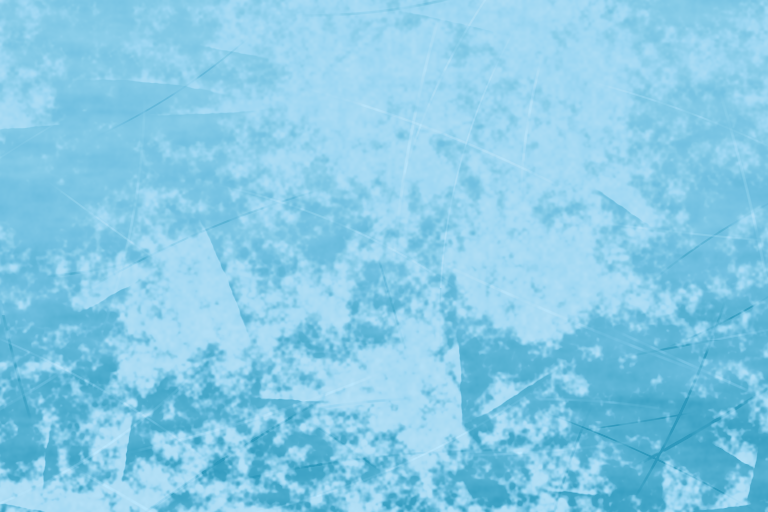
Reproduce this texture procedurally as a Shadertoy shader.

```glsl
// Scuffed rink ice: speckled frost patches over blue ice that deepens downward,
// crossed by broad scraped smears and thin skate scratches.
// Noise layers and looped strokes build one tone, which a colour ramp tints.

const vec3 ICE_RAMP[6] = vec3[6](
    vec3(0.18, 0.60, 0.74), vec3(0.33, 0.69, 0.82), vec3(0.44, 0.75, 0.88),
    vec3(0.53, 0.80, 0.91), vec3(0.61, 0.84, 0.95), vec3(0.69, 0.87, 0.96));
const float ICE_TONE_LOW = 0.75;    // ramp position of bare ice at the bottom
const float ICE_TONE_HIGH = 2.75;   // and at the top
const float FROST_TONE_LOW = 4.75;
const float FROST_TONE_HIGH = 4.25;
const float FROST_BIAS = 0.03;      // raises the frosted share
const float FROST_SOFTNESS = 0.30;
const float PATCH_SCALE = 4.2;
const float GRAIN_SCALE = 42.0;
const float SPECK_SCALE = 125.0;
const int SMEAR_COUNT = 18;
const int SCRATCH_COUNT = 40;

float hash(vec2 p) {
    vec3 q = fract(p.xyx * 0.1031);
    q += dot(q, q.yzx + 33.33);
    return fract((q.x + q.y) * q.z);
}

// Random value number k of stroke i
float pick(int i, float k) {
    return hash(vec2(float(i) * 7.31 + 3.7, k * 13.7 + 1.9));
}

mat2 rotation(float angle) {
    float c = cos(angle), s = sin(angle);
    return mat2(c, -s, s, c);
}

float valueNoise(vec2 p) {
    vec2 cell = floor(p), f = fract(p);
    f = f * f * (3.0 - 2.0 * f);
    float low = mix(hash(cell), hash(cell + vec2(1, 0)), f.x);
    float high = mix(hash(cell + vec2(0, 1)), hash(cell + vec2(1, 1)), f.x);
    return mix(low, high, f.y);
}

float fbm(vec2 p, int octaves) {
    float sum = 0.0, total = 0.0, amplitude = 1.0;
    mat2 turn = rotation(0.65);
    for (int i = 0; i < octaves; i++) {
        sum += amplitude * valueNoise(p);
        total += amplitude;
        amplitude *= 0.55;
        p = turn * p * 2.03 + 17.3;
    }
    return sum / total;
}

// Mostly shallow directions, with every fourth stroke steep
float strokeAngle(int i, float seed) {
    float lean = pick(i, seed) - 0.5;
    return i % 4 == 0 ? 1.57 + lean * 1.1 : lean * 1.3;
}

// Position along (x) and across (y) a gently bent stroke
vec2 strokeSpace(vec2 p, int i, float seed, float aspect) {
    vec2 center = vec2(pick(i, seed + 1.0) * aspect, pick(i, seed + 2.0));
    vec2 q = rotation(strokeAngle(i, seed)) * (p - center);
    q.y += (pick(i, seed + 3.0) - 0.5) * 0.9 * q.x * q.x;
    return q;
}

// Scraped snow: crisp on one edge with a dark groove, fading on the other
float smears(vec2 p, float aspect) {
    float sum = 0.0;
    for (int i = 0; i < SMEAR_COUNT; i++) {
        vec2 q = strokeSpace(p, i, 10.0, aspect);
        float reach = mix(0.06, 0.20, pick(i, 15.0));
        float breadth = mix(0.012, 0.045, pick(i, 16.0));
        float span = 1.0 - smoothstep(0.3, 1.0, abs(q.x) / reach);
        float snow = smoothstep(-0.002, 0.005, q.y) * exp(-max(q.y, 0.0) / breadth);
        float groove = smoothstep(0.004, -0.003, q.y) * exp(min(q.y, 0.0) / 0.012);
        sum += span * (0.6 * snow - 0.35 * groove);
    }
    return sum;
}

// Thin cuts: pale ones prevail above, dark ones below
float scratches(vec2 p, float aspect, float pixel) {
    float sum = 0.0;
    for (int i = 0; i < SCRATCH_COUNT; i++) {
        vec2 q = strokeSpace(p, i, 30.0, aspect);
        float reach = mix(0.08, 0.38, pick(i, 35.0));
        float width = mix(0.0008, 0.0026, pick(i, 36.0));
        float span = 1.0 - smoothstep(0.4, 1.0, abs(q.x) / reach);
        float line = 1.0 - smoothstep(width * 0.4, width + pixel, abs(q.y));
        float shade = pick(i, 37.0) < mix(0.65, 0.2, p.y) ? -1.0 : 0.8;
        float wear = smoothstep(0.2, 0.6, valueNoise(vec2(q.x * 35.0, float(i) * 5.0)));
        sum += span * line * shade * mix(0.35, 1.0, wear);
    }
    return sum;
}

void mainImage(out vec4 fragColor, in vec2 fragCoord) {
    vec2 p = fragCoord / iResolution.y;
    float aspect = iResolution.x / iResolution.y;
    float height = smoothstep(0.0, 0.9, p.y);

    // Warped patches broken up by grain
    vec2 warp = vec2(fbm(p * 5.0 + 3.1, 3), fbm(p * 5.0 + 41.7, 3)) - 0.5;
    float patches = fbm(p * vec2(0.85, 1.15) * PATCH_SCALE + warp * 1.5 + 8.0, 5) - 0.5;
    float grain = fbm(p * GRAIN_SCALE, 3) - 0.5;
    float speck = valueNoise(p * SPECK_SCALE + 5.0) - 0.5;
    float roughness = mix(1.0, 0.6, height);
    float field = patches * 2.1 + roughness * (grain * 1.2 + speck * 0.35)
                + smears(p, aspect) + FROST_BIAS;
    float frost = smoothstep(-FROST_SOFTNESS, FROST_SOFTNESS, field);

    // Bare ice with faint horizontal streaks
    float streaks = fbm(p * vec2(5.0, 28.0) + 60.0, 3) - 0.5;
    float ice = mix(ICE_TONE_LOW, ICE_TONE_HIGH, height) + streaks * 1.3 + grain * 0.8;
    float snow = mix(FROST_TONE_LOW, FROST_TONE_HIGH, height) + grain * 1.2 + speck * 0.5;
    float tone = mix(ice, snow, frost) + scratches(p, aspect, 1.0 / iResolution.y);

    // Tint along the ramp
    vec3 color = ICE_RAMP[0];
    for (int i = 1; i < 6; i++)
        color = mix(color, ICE_RAMP[i], clamp(tone - float(i - 1), 0.0, 1.0));
    color += 0.04 * clamp(tone - 5.0, 0.0, 1.0);
    fragColor = vec4(color, 1.0);
}
```
